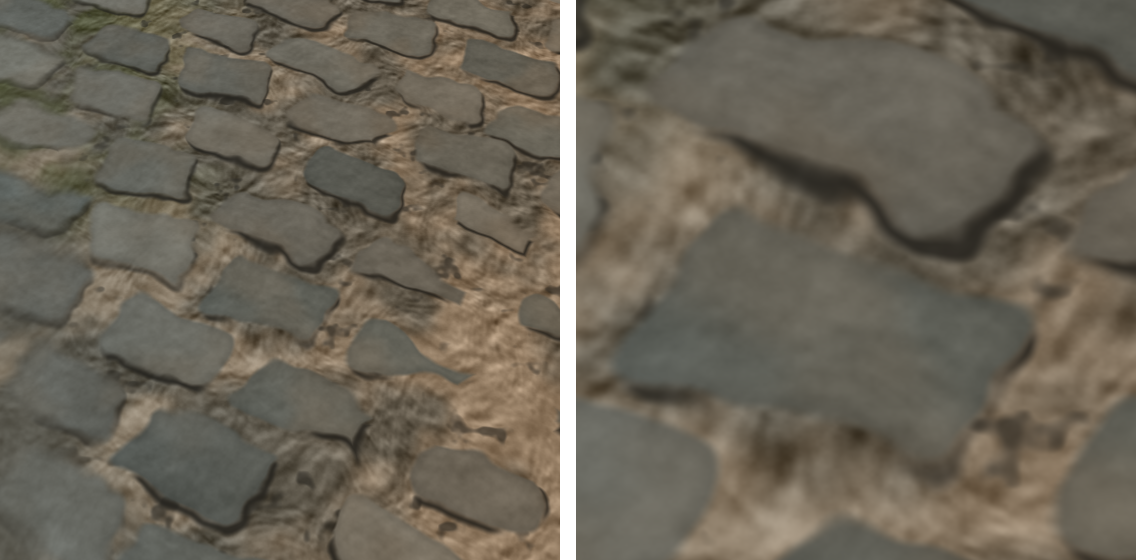
Left, the full canvas; right, a detail of the centre.
Give the GLSL for this texture, as a three.js fragment shader.

```glsl
// Worn cobblestone street in slanted rows, with sandy gritty joints, seen in perspective.
#define PERSPECTIVE 0.42
#define ROW_ANGLE 0.47
#define STONE_PITCH vec2(0.35, 0.205)
#define JOINT 0.018
#define SHADOW_DROP 0.019
#define GREY vec3(0.365, 0.37, 0.345)
#define WARM vec3(0.44, 0.42, 0.38)
#define PALE vec3(0.53, 0.51, 0.46)
#define SAND vec3(0.55, 0.48, 0.40)
#define SOIL vec3(0.36, 0.335, 0.29)
#define MOSS vec3(0.31, 0.31, 0.19)
#define SHADE vec3(0.15, 0.14, 0.12)

varying vec2 vUv;

float hash(vec2 p) {
  return fract(sin(dot(p, vec2(127.1, 311.7))) * 43758.5);
}

float noise(vec2 p) {
  vec2 i = floor(p), f = fract(p);
  f = f * f * (3.0 - 2.0 * f);
  return mix(mix(hash(i), hash(i + vec2(1.0, 0.0)), f.x),
             mix(hash(i + vec2(0.0, 1.0)), hash(i + vec2(1.0, 1.0)), f.x), f.y);
}

float fbm(vec2 p) {
  float sum = 0.0, amp = 0.55;
  for (int k = 0; k < 3; k++) {
    sum += amp * noise(p);
    p = p * 2.03 + 17.3;
    amp *= 0.5;
  }
  return sum;
}

float roundedBox(vec2 p, vec2 halfSize, float radius) {
  vec2 d = abs(p) - halfSize + radius;
  return length(max(d, 0.0)) + min(max(d.x, d.y), 0.0) - radius;
}

// Nearest stone: x is the signed distance, yz its cell
vec3 nearestStone(vec2 q) {
  vec3 best = vec3(9.0, 0.0, 0.0);
  float baseRow = floor(q.y / STONE_PITCH.y);
  for (int j = -1; j <= 1; j++) {
    float row = baseRow + float(j);
    float shift = 0.5 * mod(row, 2.0) + 0.3 * hash(vec2(row, 4.0));
    float baseCol = floor(q.x / STONE_PITCH.x + shift);
    for (int i = -1; i <= 1; i++) {
      vec2 id = vec2(baseCol + float(i), row);
      vec2 rnd = vec2(hash(id + 3.1), hash(id + 8.7));
      vec2 centre = (id + 0.5 - vec2(shift, 0.0) + (rnd - 0.5) * vec2(0.14, 0.13)) * STONE_PITCH;
      vec2 local = q - centre;
      local.y += local.x * (rnd.x - 0.5) * 0.24;
      local.x += local.y * (rnd.y - 0.5) * 0.7;
      vec2 halfSize = STONE_PITCH * 0.5 - JOINT - rnd.yx * vec2(0.035, 0.014);
      float d = roundedBox(local, halfSize, 0.02 + 0.025 * rnd.x);
      if (d < best.x) best = vec3(d, id);
    }
  }
  return best;
}

void main() {
  // Ground plane, then axes along and across the rows
  vec2 ground = vec2(vUv.x - 0.5, vUv.y) / (1.0 - PERSPECTIVE * vUv.y);
  float c = cos(ROW_ANGLE), s = sin(ROW_ANGLE);
  mat2 toRows = mat2(c, s, -s, c);
  vec2 q = toRows * ground;
  vec2 wobble = vec2(noise(q * 9.0), noise(q * 9.0 + 31.0)) - 0.5;
  vec2 chips = vec2(noise(q * 32.0), noise(q * 32.0 + 57.0)) - 0.5;
  vec2 edgeQ = q + wobble * 0.035 + chips * 0.014;

  // Haze softens the left side, sand buries stones mostly at lower right
  float haze = smoothstep(0.3, 0.0, vUv.x);
  float sandy = smoothstep(0.5, 1.0, vUv.x) * smoothstep(0.6, 0.25, vUv.y);
  float bury = smoothstep(0.56, 0.85, fbm(ground * 3.0 + 5.0) + 0.22 * sandy) * 0.075;
  float soft = mix(0.007, 0.022, haze);

  vec3 stone = nearestStone(edgeQ);
  float dist = stone.x + bury;
  float cover = smoothstep(soft, -soft, dist);
  vec2 lift = toRows * vec2(-0.3, 1.0) * SHADOW_DROP;
  float castDist = nearestStone(edgeQ + lift).x + bury;

  // Relief of the grit, lit from above
  vec2 gritP = ground * 24.0 + wobble * 1.5;
  float grit = fbm(gritP) - fbm(gritP + vec2(-0.1, 0.32));
  float mottled = fbm(q * 13.0 + 40.0) - 0.48;
  float fine = fbm(ground * 75.0) - 0.48;

  // Joints: soil, sand and moss
  float sandShare = smoothstep(0.28, 0.72, fbm(ground * 7.0 + 12.0) + 0.2 * sandy - 0.1 * haze);
  vec3 joint = mix(SOIL, SAND, sandShare);
  float mossy = smoothstep(0.55, 0.05, vUv.x) * smoothstep(0.5, 0.75, vUv.y);
  joint = mix(joint, MOSS, 0.85 * mossy * smoothstep(0.35, 0.6, fbm(ground * 6.0)));
  joint += (grit * 0.5 + fine * 0.1) * (1.0 - 0.55 * haze);
  float pits = smoothstep(0.66, 0.8, fbm(ground * 20.0 + 70.0));
  joint = mix(joint, SHADE, 0.6 * pits * (1.0 - haze));

  // Stones: each its own shade, dusty and worn at the rim
  float pick = hash(stone.yz + 21.0);
  vec3 face = mix(GREY, WARM, smoothstep(0.3, 0.8, pick + 0.45 * (vUv.y - 0.5)));
  face = mix(face, PALE, 0.75 * smoothstep(0.78, 0.95, pick) * smoothstep(0.3, 0.7, vUv.y));
  face *= 0.93 + 0.14 * hash(stone.yz + 2.0);
  face = mix(face, mix(SOIL, SAND, 0.45), 0.45 * smoothstep(0.45, 0.7, fbm(q * 5.0 + 9.0)));
  face += mottled * 0.09 + fine * 0.05 + grit * 0.07;
  face *= 1.0 - 0.08 * smoothstep(-0.025, 0.0, dist);

  // Dark gaps under the lower edges, broken by dirt
  float gap = smoothstep(0.006, -0.008, castDist) * (1.0 - cover);
  gap *= smoothstep(0.25, 0.5, noise(q * 8.0 + 3.0)) * (1.0 - 0.6 * haze);
  vec3 color = mix(mix(joint, face, cover), SHADE, 0.88 * gap);

  // Cool cast to the left, warm to the right
  color *= mix(vec3(0.95, 1.0, 1.03), vec3(1.04, 1.0, 0.95), smoothstep(0.0, 1.0, vUv.x));
  gl_FragColor = vec4(color, 1.0);
}
```
